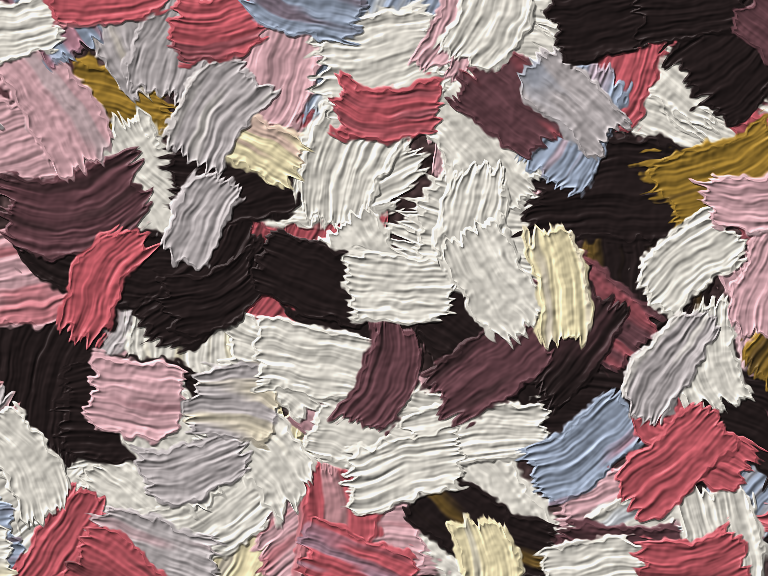
A Shadertoy shader for this texture:

```glsl
// Thick impasto oil paint: overlapping curved brush strokes in cream, rose, plum and black.

float hash(vec2 p) {
    return fract(sin(dot(p, vec2(127.1, 311.7))) * 43758.5453);
}

float noise(vec2 p) {
    vec2 i = floor(p), f = fract(p);
    f = f * f * (3.0 - 2.0 * f);
    return mix(mix(hash(i), hash(i + vec2(1, 0)), f.x),
               mix(hash(i + vec2(0, 1)), hash(i + vec2(1, 1)), f.x), f.y);
}

// Pigments ordered from light to dark
vec3 pigment(float tone) {
    if (tone < 0.34) return vec3(0.84, 0.82, 0.78);  // cream
    if (tone < 0.41) return vec3(0.85, 0.80, 0.65);  // warm cream
    if (tone < 0.52) return vec3(0.66, 0.63, 0.63);  // grey
    if (tone < 0.55) return vec3(0.55, 0.59, 0.66);  // blue grey
    if (tone < 0.65) return vec3(0.77, 0.61, 0.63);  // pale pink
    if (tone < 0.80) return vec3(0.68, 0.33, 0.36);  // rose
    if (tone < 0.88) return vec3(0.36, 0.24, 0.26);  // plum
    if (tone < 0.90) return vec3(0.55, 0.43, 0.18);  // ochre
    return vec3(0.14, 0.11, 0.11);                   // black
}

// Broad light and dark masses of the composition
float toneShift(vec2 c) {
    float band = smoothstep(0.10, 0.03, abs(c.y - 0.61 + 0.3 * c.x)) * smoothstep(0.25, 0.4, c.x);
    float corner = smoothstep(0.0, 0.08, c.x - 1.53 + 0.4 * c.y);
    float pools = smoothstep(0.13, 0.06, length(c - vec2(0.14, 0.34)))
                + smoothstep(0.13, 0.06, length(c - vec2(1.08, 0.64)));
    float lights = smoothstep(0.26, 0.12, length(c - vec2(0.78, 0.62)))
                 + smoothstep(0.30, 0.15, length(c - vec2(0.46, 0.18)));
    return 0.7 * max(max(band, corner), pools) - 0.35 * lights;
}

// Paint colour in rgb, paint thickness in a
vec4 paint(vec2 p) {
    vec2 warped = p + 0.020 * (vec2(noise(p * 11.0), noise(p * 11.0 + 40.0)) - 0.5)
                    + 0.007 * (vec2(noise(p * 40.0), noise(p * 40.0 + 70.0)) - 0.5);
    float lump = 0.6 * noise(p * 45.0) + 0.4 * noise(p * 110.0);
    vec3 color = mix(vec3(0.13, 0.10, 0.10), vec3(0.40, 0.31, 0.31), lump * lump);
    float height = 0.006 * lump;

    for (int layer = 0; layer < 5; layer++) {
        float depth = float(layer);
        float scale = 3.0 + 0.8 * depth;
        vec2 offset = vec2(17.3, 9.1) * depth;
        vec2 g = warped * scale + offset;

        for (int i = 0; i < 9; i++) {
            vec2 cell = floor(g) + vec2(i % 3 - 1, i / 3 - 1);
            if (hash(cell + 3.7) > 0.95 - 0.12 * depth) continue;
            vec2 jitter = vec2(hash(cell), hash(cell + 21.4));
            vec2 center = cell + 0.25 + 0.5 * jitter;

            // Bent local frame: x runs along the stroke
            float angle = 0.4 + 2.8 * (hash(cell + 8.2) - 0.5);
            float c = cos(angle), s = sin(angle);
            vec2 q = mat2(c, -s, s, c) * (g - center);
            q.y += 0.9 * (hash(cell + 5.9) - 0.5) * q.x * q.x;
            vec2 size = vec2(0.48 + 0.22 * jitter.y, 0.28 + 0.16 * jitter.x);
            if (any(greaterThan(abs(q), size + 0.15))) continue;

            // Bristle furrows, ragged most at the stroke ends
            vec2 seed = 50.0 * jitter;
            float ridge = 0.65 * noise(vec2(q.x * 1.6, q.y * 110.0 / scale) + seed)
                        + 0.35 * noise(vec2(q.x * 4.0, q.y * 210.0 / scale) + seed);
            float d = length(max(abs(q) - size + 0.15, 0.0)) - 0.15;
            d += 0.25 * (ridge - 0.5) * smoothstep(0.4, 1.0, abs(q.x) / size.x);
            d += 0.12 * (lump - 0.5);
            float mask = smoothstep(0.015, -0.015, d);

            // Partly mixed second pigment drawn out in streaks
            float tone = hash(cell + 13.6) + toneShift((center - offset) / scale);
            vec3 body = pigment(tone);
            vec3 second = pigment(tone + 0.6 * (hash(cell + 31.8) - 0.4));
            float streak = noise(vec2(q.x * 1.2, q.y * 60.0 / scale) + seed + 9.0);
            body = mix(body, second, 0.55 * smoothstep(0.55, 0.9, streak));
            body *= 0.84 + 0.26 * ridge;

            float rim = 0.003 * exp(-30.0 * abs(d + 0.04));
            color = mix(color, body, mask);
            height = mix(height, 0.0055 * ridge + 0.003 * lump + rim + 0.001 * depth, mask);
        }
    }
    return vec4(color, height);
}

void mainImage(out vec4 fragColor, in vec2 fragCoord) {
    vec2 p = fragCoord / iResolution.y;

    // Raking light from the upper left
    float reach = 0.003;
    vec4 here = paint(p);
    float slope = (here.a - paint(p + reach * vec2(-0.6, 0.8)).a) / reach;
    float shade = clamp(1.0 + 0.75 * slope, 0.42, 1.25);
    float gloss = 0.16 * smoothstep(0.3, 1.0, slope);

    fragColor = vec4(clamp(here.rgb * shade + gloss, 0.0, 0.96), 1.0);
}
```
